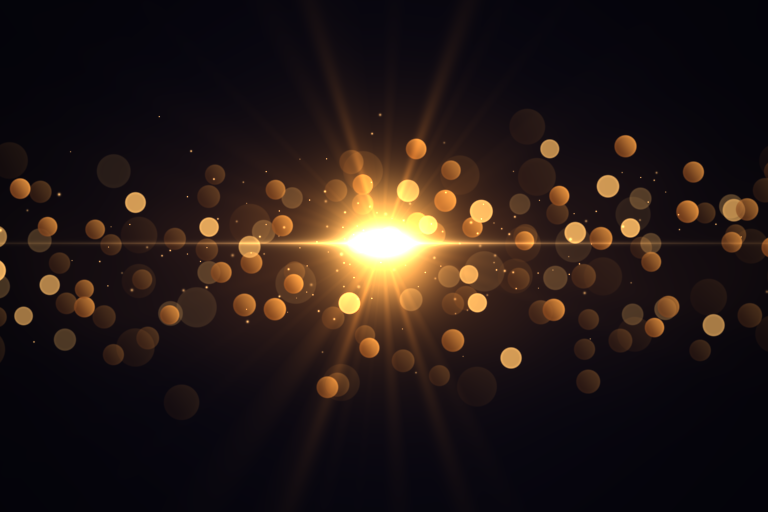
Reproduce this background procedurally as a WebGL 2 fragment shader.

```glsl
#version 300 es
precision highp float;

uniform vec2 u_resolution;
out vec4 fragColor;

// Layout, in units of the canvas height, measured from the canvas centre
const vec2 CORE = vec2(-0.002, 0.025);
const float BAND_Y = -0.005;
const float DISC_RADIUS = 0.0205;
const float DISC_EDGE = 0.0018;
const float SPARK_CELL = 0.025;
const float SPARK_RADIUS = 0.0024;
const float RAY_LENGTH = 0.21;
const float RAY_WIDTH = 0.045;
const vec2 RAY_ANGLES = vec2(1.23, 1.87);

// Palette
const vec3 NIGHT = vec3(0.026, 0.022, 0.062);
const vec3 HAZE = vec3(0.17, 0.09, 0.035);
const vec3 EMBER = vec3(0.48, 0.25, 0.11);
const vec3 AMBER = vec3(0.93, 0.59, 0.25);
const vec3 PALE_GOLD = vec3(1.0, 0.74, 0.40);
const vec3 GLOW = vec3(1.05, 0.60, 0.17);
const vec3 GOLD = vec3(0.90, 0.74, 0.36);
const vec3 WHITE_HOT = vec3(1.5, 1.45, 1.25);

// Integer hash giving three values in 0..1
vec3 hash3(vec2 cell, float seed) {
    uvec3 v = uvec3(ivec3(cell, seed)) * 1664525u + 1013904223u;
    v.x += v.y * v.z; v.y += v.z * v.x; v.z += v.x * v.y;
    v ^= v >> 16u;
    v.x += v.y * v.z; v.y += v.z * v.x; v.z += v.x * v.y;
    return vec3(v >> 8u) / 16777216.0;
}

float cornerSlope(vec2 cell, vec2 offset) {
    float angle = 6.28319 * hash3(cell, 91.0).x;
    return dot(vec2(cos(angle), sin(angle)), offset);
}

float gradientNoise(vec2 p) {
    vec2 i = floor(p), f = fract(p);
    vec2 u = f * f * f * (f * (f * 6.0 - 15.0) + 10.0);
    vec2 e = vec2(1.0, 0.0);
    float low = mix(cornerSlope(i, f), cornerSlope(i + e, f - e), u.x);
    float high = mix(cornerSlope(i + e.yx, f - e.yx), cornerSlope(i + 1.0, f - 1.0), u.x);
    return mix(low, high, u.y);
}

float bell(float x, float width) {
    return exp(-x * x / (width * width));
}

// Jittered grid of shaded discs, thinning out away from the band
vec3 addDiscs(vec3 col, vec2 p, float cell, float radius, float spread,
              float density, float opacity, float seed) {
    float edge = max(DISC_EDGE, 1.0 / u_resolution.y);
    vec2 home = floor(p / cell);
    for (int k = 0; k < 9; k++) {
        vec2 id = home + vec2(k % 3 - 1, k / 3 - 1);
        vec3 place = hash3(id, seed), look = hash3(id, seed + 1.0);
        vec2 center = (id + 0.12 + 0.76 * place.xy) * cell;
        float fall = pow(abs(center.y - BAND_Y) / spread, 4.0);
        float present = step(place.z, density * exp(-fall));
        float r = radius * mix(0.88, 1.1, look.x);
        vec2 d = (p - center) / r;
        float dist = length(d);
        float mask = 1.0 - smoothstep(r - edge, r + edge, dist * r);
        float light = smoothstep(-0.9, 1.0, dot(d, vec2(0.75, 0.5)));
        vec3 shade = mix(EMBER, AMBER, light);
        shade = mix(shade, PALE_GOLD, step(0.72, look.y));
        shade *= 0.94 + 0.1 * smoothstep(0.7, 0.95, dist);
        float alpha = opacity * mix(0.65, 1.0, look.z);
        col = mix(col, shade, mask * present * alpha);
    }
    return col;
}

// Fine dust: dense beside the core, with a sparse vertical plume
float sparkles(vec2 p) {
    float sum = 0.0;
    vec2 home = floor(p / SPARK_CELL);
    for (int k = 0; k < 9; k++) {
        vec2 id = home + vec2(k % 3 - 1, k / 3 - 1);
        vec3 place = hash3(id, 41.0), look = hash3(id, 42.0);
        vec2 center = (id + place.xy) * SPARK_CELL;
        vec2 away = center - CORE;
        float chance = 0.5 * bell(away.y, 0.11) * bell(away.x, 0.5)
                     + 0.03 * bell(away.x, 0.12) * bell(away.y, 0.3);
        float size = SPARK_RADIUS * mix(0.55, 1.25, look.x * look.x);
        sum += step(place.z, chance) * bell(length(p - center), size) * mix(0.3, 1.0, look.y);
    }
    return sum;
}

// Two crossed pairs of beams plus faint irregular rays
float rays(vec2 q, float r) {
    vec2 dir = q / max(r, 0.0001);
    vec2 off = sin(atan(q.y, q.x) - RAY_ANGLES);
    float beams = bell(off.x, RAY_WIDTH) + 0.75 * bell(off.y, RAY_WIDTH);
    float fine = max(gradientNoise(dir * 8.0 + 20.0), 0.0) * abs(dir.y);
    return (0.42 * beams + 0.5 * fine) * exp(-r / RAY_LENGTH) * smoothstep(0.0, 0.12, r);
}

void main() {
    vec2 p = (gl_FragCoord.xy - 0.5 * u_resolution) / u_resolution.y;
    vec2 q = p - CORE;
    float r = length(q);

    // Dark ground and smoky band
    float smoke = 0.85 + 0.5 * gradientNoise(p * 5.0);
    vec3 col = NIGHT * mix(1.0, 0.6, smoothstep(0.3, 0.9, length(p)));
    col += HAZE * smoke * bell(q.x, 0.6) * bell(q.y + 0.02, 0.2);

    // Bokeh from far to near
    col = addDiscs(col, p, 0.115, 0.037, 0.25, 0.55, 0.13, 3.0);
    col = addDiscs(col, p, 0.073, 0.022, 0.21, 0.50, 0.32, 11.0);
    col = addDiscs(col, p, 0.077, DISC_RADIUS, 0.20, 0.52, 0.97, 23.0);

    // Light of the burst
    col += GLOW * (0.95 * exp(-r / 0.095) + rays(q, r));
    col += GOLD * bell(r, 0.092);
    col += PALE_GOLD * sparkles(p);

    // Horizontal flare and hot core
    float thickness = mix(0.0022, 0.005, bell(q.x, 0.16));
    col += PALE_GOLD * exp(-abs(q.y) / thickness) * exp(-abs(q.x) / 0.36);
    col += GOLD * 0.55 * exp(-abs(q.y) / 0.012) * bell(q.x, 0.18);
    col += WHITE_HOT * bell(length(q / vec2(0.055, 0.026)), 1.0);

    fragColor = vec4(min(col, 1.0), 1.0);
}
```
